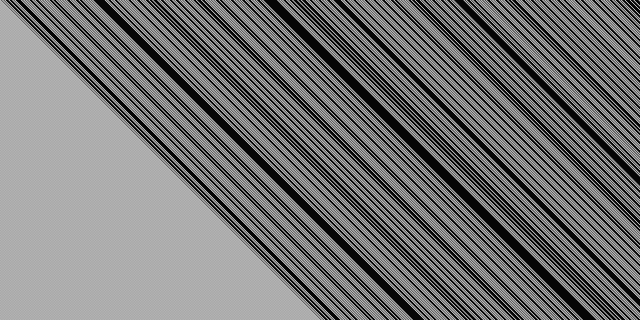
Give the GLSL for this pattern, as a Shadertoy shader.

```glsl
// Diagonal barcode: thin pale stripes fall to the right at 45 degrees over black,
// beside a grey triangle with a fine weave. Stripes lie on a lattice of cells;
// a hash places the wide gap in each block of seven cells, or thins the block.

#define CELLS 256.0       // stripe cells per canvas height
#define BLOCK 7.0         // cells in one block of stripes
#define PALE 0.73         // stripe
#define GREY 0.68         // triangle
#define GAP_GREY 0.37     // gap between close stripes
#define GAP_DIM 0.27      // darker variant of that gap
#define BLACK 0.02        // wide gaps and bands
#define WEAVE 0.03        // contrast of the triangle's weave
#define SPARSE 0.19       // share of thinned blocks
#define SEED 17.3

const float TAU = 6.2831853;

// Dark bands: centre and half width, in canvas heights from the triangle
const vec2 BANDS[5] = vec2[5](
    vec2(0.055, 0.005), vec2(0.305, 0.008), vec2(0.843, 0.014),
    vec2(1.050, 0.005), vec2(1.430, 0.009));

float hash(float n) {
    return fract(sin(n * 12.9898 + SEED) * 43758.5453);
}

// Tone of one diagonal cell; negative cells belong to the triangle
float cellTone(float cell) {
    if (cell < 0.0) return GREY;
    float across = cell / CELLS;
    for (int i = 0; i < 5; i++) {
        if (abs(across - BANDS[i].x) < BANDS[i].y) return BLACK;
    }

    float block = floor(cell / BLOCK);
    float place = cell - block * BLOCK;

    // Thinned blocks keep two stripes, and cluster gently
    float thinning = SPARSE - 0.1 * cos(TAU * (across - 0.17) / 0.5);
    if (hash(block) < thinning) {
        return mod(place, 3.0) < 0.5 && place < 5.0 ? PALE : BLACK;
    }

    // Other blocks keep three stripes with one wide gap among them
    float wideGap = 2.0 * floor(3.0 * hash(block + 91.7)) + 1.0;
    if (place >= wideGap && place < wideGap + 2.0) return BLACK;
    float shifted = place > wideGap ? place - 1.0 : place;
    float gap = hash(block + 43.1) < 0.25 ? GAP_DIM : GAP_GREY;
    return mod(shifted, 2.0) < 0.5 ? PALE : gap;
}

void mainImage(out vec4 fragColor, in vec2 fragCoord) {
    vec2 p = fragCoord / iResolution.y;
    float diagonal = (p.x + p.y - 1.0) * CELLS;

    // Blend neighbouring cells over about one pixel
    float pixel = min(CELLS / iResolution.y, 1.0);
    float cell = floor(diagonal);
    float blend = smoothstep(0.5 - 0.5 * pixel, 0.5 + 0.5 * pixel, diagonal - cell);
    float tone = mix(cellTone(cell), cellTone(cell + 1.0), blend);

    // Fine checked weave inside the triangle
    vec2 wave = sin(p * CELLS * TAU * 0.5);
    float inside = 1.0 - smoothstep(-1.0, 0.0, diagonal);
    tone += WEAVE * wave.x * wave.y * inside;

    fragColor = vec4(vec3(tone), 1.0);
}
```
